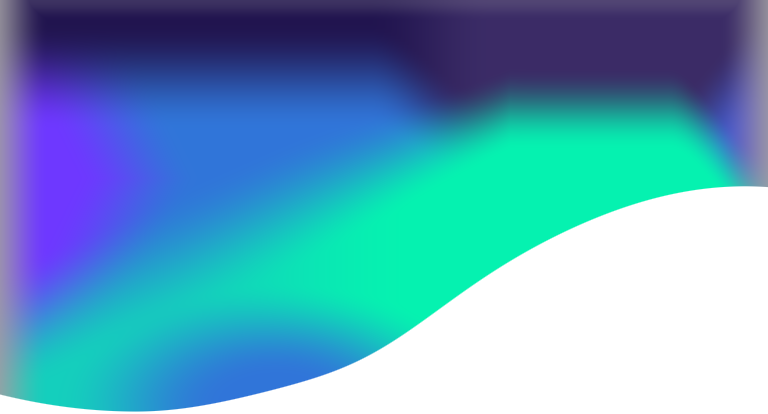
This background is drawn by a WebGL 2 fragment shader. Its source:

```glsl
#version 300 es
precision highp float;
// Soft aurora gradient of indigo, violet, blue and mint above a white wave.

uniform vec2 u_resolution;
out vec4 fragColor;

// Height of the wave crest line, measured down from the top.
float waveLine(float x) {
    float d = x - 0.176;
    d *= d < 0.0 ? 0.8 : 1.0;
    float bump = (x - 0.484) / 0.124;
    return 0.722 + 0.272 * cos(3.14159 * d / 0.794) + 0.039 * exp(-bump * bump);
}

// Soft step centred on an edge.
float softEdge(float edge, float halfWidth, float v) {
    return smoothstep(edge - halfWidth, edge + halfWidth, v);
}

vec3 aurora(vec2 p) {
    const vec3 blue = vec3(0.19, 0.46, 0.85);
    const vec3 violet = vec3(0.43, 0.22, 1.0);
    float rightSide = smoothstep(0.87, 1.0, p.x);
    float plumSide = smoothstep(0.48, 0.64, p.x);

    // Blue ground with a violet wedge on the left and a hint on the right
    vec3 color = mix(blue, vec3(0.33, 0.30, 0.78), rightSide);
    float wedge = p.x + 0.26 * abs(p.y - 0.43);
    color = mix(color, violet, 1.0 - smoothstep(0.10, 0.26, wedge));

    // Dark sky, navy turning to plum
    vec3 sky = mix(vec3(0.13, 0.08, 0.31), vec3(0.23, 0.17, 0.40), plumSide);
    float skyEdge = mix(0.185, 0.36, plumSide) - 0.2 * rightSide;
    color = mix(color, sky, 1.0 - softEdge(skyEdge, 0.13, p.y));

    // Mint band rising to the right
    vec3 mint = mix(vec3(0.08, 0.81, 0.74), vec3(0.02, 0.95, 0.69),
                    smoothstep(0.2, 0.55, p.x));
    float mintEdge = max(0.81 - 0.82 * p.x, 0.265) + 0.2 * rightSide;
    float mintWidth = mix(0.16, 0.10, smoothstep(0.35, 0.7, p.x));
    color = mix(color, mint, softEdge(mintEdge, mintWidth, p.y));

    // Blue pool below the band
    float pool = length((p - vec2(0.36, 0.98)) / vec2(0.24, 0.25));
    color = mix(color, blue, 1.0 - smoothstep(0.3, 1.2, pool));

    // Grey haze along the borders
    float haze = 1.0 - smoothstep(-0.02, 0.063, min(p.x, 1.0 - p.x));
    haze = max(haze, 0.22 * (1.0 - smoothstep(0.0, 0.05, p.y)));
    return mix(color, vec3(0.63, 0.62, 0.64), haze);
}

void main() {
    vec2 p = gl_FragCoord.xy / u_resolution;
    p.y = 1.0 - p.y;
    float below = p.y - waveLine(p.x);
    float white = clamp(below / fwidth(below) + 0.5, 0.0, 1.0);
    fragColor = vec4(mix(aurora(p), vec3(1.0), white), 1.0);
}
```
